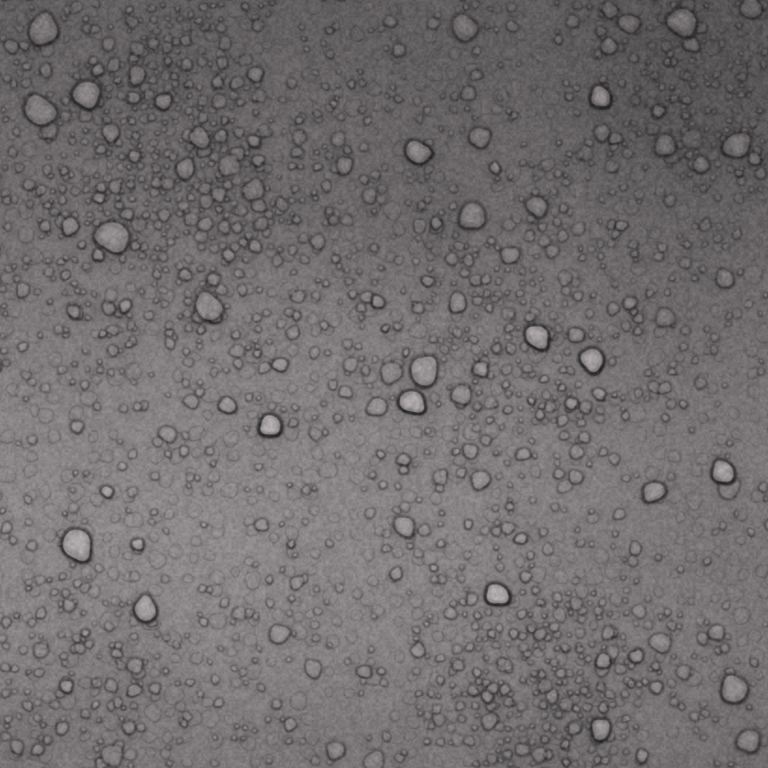
Reproduce this texture procedurally as a Shadertoy shader.

```glsl
const vec3  STONE_TINT   = vec3(1.022, 0.988, 0.995);
const float TOP_TONE     = 0.37;
const float GROUND_TONE  = 0.505;
const float RIM_TONE     = 0.15;
const float PEBBLE_LIFT  = 0.17;
const float GRAIN_AMOUNT = 0.10;
const float EDGE_SOFT    = 0.0013;

float hash(vec2 p) {
    vec3 q = fract(vec3(p.xyx) * 0.1031);
    q += dot(q, q.yzx + 33.33);
    return fract((q.x + q.y) * q.z);
}

vec2 hash2(vec2 p) { return vec2(hash(p), hash(p + 71.7)); }

float valueNoise(vec2 p) {
    vec2 cell = floor(p), f = fract(p);
    f = f * f * (3.0 - 2.0 * f);
    return mix(mix(hash(cell), hash(cell + vec2(1, 0)), f.x),
               mix(hash(cell + vec2(0, 1)), hash(cell + vec2(1, 1)), f.x), f.y);
}

float spot(vec2 uv, vec2 centre, vec2 size) {
    vec2 p = (uv - centre) / size;
    return exp(-dot(p, p));
}

// Where loose gravel gathers, 0 to 1
float gravelCluster(vec2 uv) {
    float c = spot(uv, vec2(0.20, 0.80), vec2(0.19, 0.21))
            + spot(uv, vec2(0.72, 0.11), vec2(0.13, 0.12))
            + 0.55 * spot(uv, vec2(0.66, 0.55), vec2(0.12, 0.20))
            + 0.60 * spot(uv, vec2(0.90, 0.86), vec2(0.16, 0.14))
            + 0.40 * spot(uv, vec2(0.10, 0.13), vec2(0.13, 0.12));
    return clamp(c * (0.55 + 0.9 * valueNoise(uv * 11.0)), 0.0, 1.0);
}

// Broad light on the ground: dark at the top, soft falloff at the corners
float groundTone(vec2 uv) {
    float tone = mix(GROUND_TONE, TOP_TONE, smoothstep(0.35, 1.0, uv.y));
    tone += 0.035 * spot(uv, vec2(0.25, 0.42), vec2(0.35, 0.3));
    tone += 0.03 * spot(uv, vec2(0.15, 0.8), vec2(0.25, 0.2));
    tone -= 0.035 * smoothstep(0.6, 1.0, uv.x);
    tone -= 0.035 * (1.0 - smoothstep(0.0, 0.2, uv.y));
    return tone + 0.03 * (valueNoise(uv * 7.0) - 0.5);
}

// Signed distance to a lopsided rounded stone
float stoneDistance(vec2 p, float radius, vec2 rnd) {
    float turn = 6.283 * rnd.x, c = cos(turn), s = sin(turn);
    p = mat2(c, -s, s, c) * p;
    p.x *= mix(1.0, 1.3, rnd.y);
    float a = atan(p.y, p.x);
    float lobes = 0.06 * sin(3.0 * a + 9.0 * rnd.y) + 0.035 * sin(4.0 * a + 17.0 * rnd.x);
    return length(p) - radius * (1.0 + lobes);
}

// One scattered layer; radii are fractions of a grid cell
float pebbleLayer(float tone, float ground, vec2 uv, float cells, vec2 radii,
                  float density, float clustering, float strength) {
    vec2 home = floor(uv * cells);
    float soft = max(EDGE_SOFT, 0.7 / iResolution.y);
    float rimWidth = mix(0.0013, 0.0030, strength);
    for (int j = -1; j <= 1; j++)
    for (int i = -1; i <= 1; i++) {
        vec2 cell = home + vec2(i, j);
        vec2 seed = cell + cells * 3.17 + 40.0;
        float chance = density + clustering * gravelCluster((cell + 0.5) / cells);
        if (hash(seed + 5.3) > chance) continue;

        vec2 rnd = hash2(seed + 19.1);
        vec2 centre = (cell + 0.5 + 0.6 * (hash2(seed) - 0.5)) / cells;
        float radius = mix(radii.x, radii.y, rnd.y * rnd.y) / cells;
        float power = strength * mix(0.6, 1.0, hash(seed + 47.9));
        vec2 p = uv - centre;
        float d = stoneDistance(p, radius, hash2(seed + 83.0));

        // Dark contact rim, heavier below, with a wide faint shadow
        float below = 1.0 - 0.25 * p.y / radius;
        float rim = exp(-pow((d - 0.4 * rimWidth) / rimWidth, 2.0));
        float shadow = exp(-max(d, 0.0) / (2.5 * rimWidth));
        tone = mix(tone, RIM_TONE, clamp(power * below * (0.72 * rim + 0.16 * shadow), 0.0, 0.9));

        // Domed top with mottled surface
        float dome = smoothstep(0.0, 0.65, -d / radius);
        float mottle = valueNoise(uv * 150.0 + seed) - 0.5;
        float top = ground + PEBBLE_LIFT * power * (0.15 + 0.85 * dome + 0.25 * p.y / radius)
                  + 0.09 * power * mottle;
        float inside = 1.0 - smoothstep(-soft, soft, d + 0.5 * rimWidth);
        tone = mix(tone, top, inside * mix(0.35, 1.0, power));
    }
    return tone;
}

void mainImage(out vec4 fragColor, in vec2 fragCoord) {
    vec2 uv = fragCoord / iResolution.y;
    float ground = groundTone(uv);
    float tone = ground;

    // Faint buried stones first, then grit, gravel and large pebbles
    tone = pebbleLayer(tone, ground, uv, 38.0, vec2(0.22, 0.46), 0.65, 0.0, 0.22);
    tone = pebbleLayer(tone, ground, uv, 67.0, vec2(0.18, 0.42), 0.12, 0.75, 0.42);
    tone = pebbleLayer(tone, ground, uv, 43.0, vec2(0.20, 0.42), 0.08, 0.60, 0.50);
    tone = pebbleLayer(tone, ground, uv, 26.0, vec2(0.20, 0.38), 0.07, 0.26, 0.68);
    tone = pebbleLayer(tone, ground, uv, 12.0, vec2(0.17, 0.28), 0.17, 0.12, 1.0);

    // Fine sand grain
    float grain = 0.6 * valueNoise(uv * 230.0) + 0.6 * valueNoise(uv * 410.0 + 9.0) - 0.6;
    tone += GRAIN_AMOUNT * grain;
    fragColor = vec4(clamp(tone * STONE_TINT, 0.0, 1.0), 1.0);
}
```
